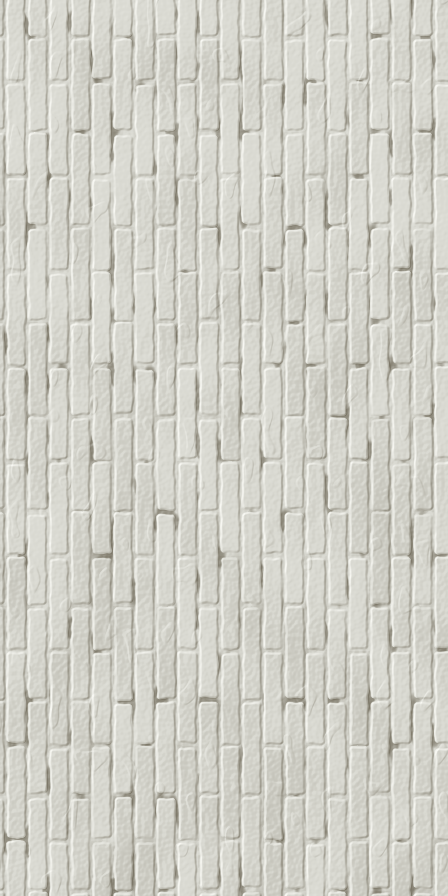
A Shadertoy shader for this texture:

```glsl
const float COLUMNS = 20.93;      // brick columns across the canvas
const float ROWS = 9.45;          // bricks down the canvas
const float ASPECT = 2.0;         // canvas height over width
const float SEAM_START = 0.27;    // first seam, in column widths
const vec2 ROW_START = vec2(0.586, 0.054); // even and odd columns, in bricks
const float JOINT = 0.17;         // joint width, in column widths
const float CORNER = 0.12;
const float BEVEL = 0.07;
const float WANDER = 0.03;        // drift of the seams
const float RAGGED = 0.05;        // unevenness of brick edges
const float GRAIN = 0.14;         // height of the paint grain
const float RELIEF = 0.10;        // strength of the shading
const float SHADE = 0.55;         // shaded slopes relative to lit ones
const vec2 LIGHT = vec2(0.82, -0.57);
const vec3 PAINT = vec3(0.85, 0.85, 0.82);
const vec3 HIGHLIGHT = vec3(0.97, 0.97, 0.95);
const vec3 SHADOW = vec3(0.49, 0.47, 0.41);

vec2 hash2(vec2 p) {
    vec3 a = fract(p.xyx * vec3(0.1031, 0.1030, 0.0973));
    a += dot(a, a.yzx + 33.33);
    return fract((a.xx + a.yz) * a.zy);
}

float cornerDot(vec2 cell, vec2 corner, vec2 f) {
    float angle = 6.28318 * hash2(cell + corner).x;
    return dot(vec2(cos(angle), sin(angle)), f - corner);
}

float gradientNoise(vec2 p) {
    vec2 i = floor(p), f = p - i;
    vec2 u = f * f * f * (f * (f * 6.0 - 15.0) + 10.0);
    float low = mix(cornerDot(i, vec2(0, 0), f), cornerDot(i, vec2(1, 0), f), u.x);
    float high = mix(cornerDot(i, vec2(0, 1), f), cornerDot(i, vec2(1, 1), f), u.x);
    return 1.4 * mix(low, high, u.y);
}

// Signed distance to the brick around q; its random values go to rnd
float brickDistance(vec2 q, out vec2 rnd) {
    float brickLength = ASPECT * COLUMNS / ROWS;
    q.x += WANDER * gradientNoise(q * vec2(0.5, 0.7) + 7.0);
    q.y += WANDER * 2.0 * gradientNoise(q * 0.6 + 31.0);
    float column = floor(q.x);
    float along = q.y / brickLength - (mod(column, 2.0) < 0.5 ? ROW_START.x : ROW_START.y);
    rnd = hash2(vec2(column, floor(along)) + 53.0);
    vec2 local = vec2(fract(q.x) - 0.5, (fract(along) - 0.5) * brickLength);
    local += (rnd - 0.5) * vec2(0.04, 0.12);
    vec2 halfSize = 0.5 * (vec2(1.0, brickLength) - JOINT) - vec2(0.02, 0.05) * rnd.yx;
    vec2 e = abs(local) - halfSize + CORNER;
    float d = length(max(e, 0.0)) + min(max(e.x, e.y), 0.0) - CORNER;
    return d + RAGGED * gradientNoise(q * vec2(2.6, 1.9));
}

float jointMask(vec2 q, float bevel) {
    vec2 rnd;
    return smoothstep(-bevel, bevel, brickDistance(q, rnd));
}

// Bricks, partly filled joints, sparse lumps and paint grain
float height(vec2 q, float bevel) {
    float filled = smoothstep(0.1, 0.6, gradientNoise(q * vec2(0.9, 0.6) + 11.0));
    float depth = 1.0 - 0.5 * filled;
    float lump = smoothstep(0.42, 0.55, gradientNoise(q * vec2(1.1, 0.7) + 71.0));
    float grain = gradientNoise(q * 5.0) + 0.9 * gradientNoise(q * vec2(2.1, 1.3) + 3.0);
    return GRAIN * grain + 0.3 * lump - depth * jointMask(q, bevel);
}

void mainImage(out vec4 fragColor, in vec2 fragCoord) {
    vec2 uv = fragCoord / iResolution.xy;
    vec2 q = uv * vec2(1.0, ASPECT) * COLUMNS - vec2(SEAM_START, 0.0);
    float pixel = COLUMNS / iResolution.x;
    float bevel = max(BEVEL, 0.8 * pixel);

    // Relief lit from the upper left
    vec2 e = vec2(max(0.03, 0.4 * pixel), 0.0);
    vec2 slope = vec2(height(q + e.xy, bevel) - height(q - e.xy, bevel),
                      height(q + e.yx, bevel) - height(q - e.yx, bevel)) / (2.0 * e.x);
    float tone = RELIEF * dot(slope, LIGHT);
    tone *= tone < 0.0 ? SHADE : 1.0;

    // Tone of each brick, joints and broad unevenness
    vec2 rnd;
    brickDistance(q, rnd);
    float joint = jointMask(q, bevel);
    tone += 0.11 * (rnd.x - 0.5) - 0.05 - 0.05 * joint;
    tone += 0.10 * gradientNoise(q * 0.3) + 0.06 * (uv.y - 0.5);

    // Open cracks where the paint left gaps
    float gap = smoothstep(0.15, 0.45, gradientNoise(q * vec2(1.3, 0.6) + 19.0));
    tone -= 0.65 * gap * smoothstep(0.5, 1.0, joint);

    vec3 color = mix(PAINT, SHADOW, clamp(-tone, 0.0, 1.0));
    color = mix(color, HIGHLIGHT, clamp(tone, 0.0, 1.0));
    fragColor = vec4(color, 1.0);
}
```
